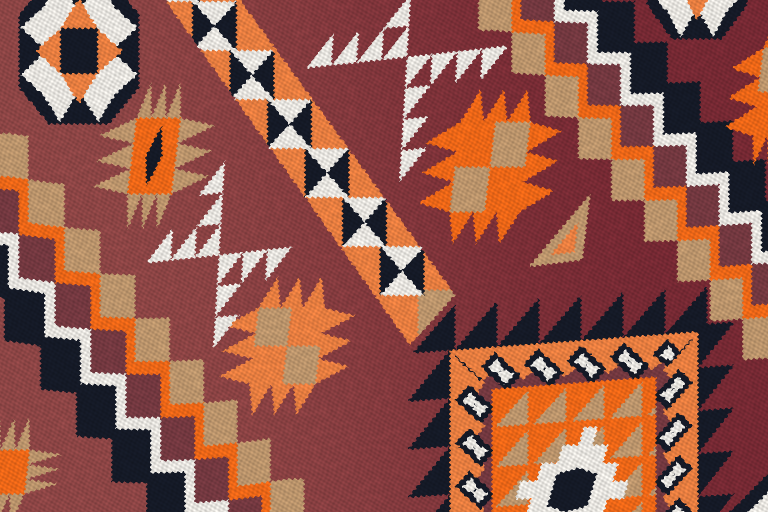
Write a WebGL 1 fragment shader that draws this pattern.

```glsl
precision highp float;
uniform vec2 u_resolution;

const vec2 RUG = vec2(768.0, 512.0);   // rug size in threads
const vec3 MAROON = vec3(0.55, 0.27, 0.27);
const vec3 WINE = vec3(0.46, 0.16, 0.20);
const vec3 PLUM = vec3(0.45, 0.22, 0.25);
const vec3 NAVY = vec3(0.08, 0.10, 0.15);
const vec3 WHITE = vec3(0.90, 0.89, 0.87);
const vec3 TAN = vec3(0.73, 0.58, 0.42);
const vec3 ORANGE = vec3(0.92, 0.40, 0.09);
const vec3 PEACH = vec3(0.90, 0.49, 0.25);
const vec2 PLUM_SHIFT = vec2(-9.0, -13.0);
const vec2 NAVY_SHIFT = vec2(-19.0, -25.0);
const vec2 END_SHIFT = vec2(-23.0, -35.0);
const float FRAY = 0.9;
const float WEAVE = 0.055;
const float WEAR = 0.10;

vec2 hash2(vec2 p) {
  return fract(sin(vec2(dot(p, vec2(127.1, 311.7)), dot(p, vec2(269.5, 183.3)))) * 4375.5);
}

float cellular(vec2 p) {
  float d = 1.0;
  for (int j = -1; j <= 1; j++)
    for (int i = -1; i <= 1; i++) {
      vec2 g = vec2(float(i), float(j));
      d = min(d, length(g + hash2(floor(p) + g) - fract(p)));
    }
  return d;
}

// Staircase border: tan blocks, orange line, plum blocks, white line, navy blocks
float stair(vec2 d, vec2 size) {
  vec2 u = floor(d / size + 0.5);
  return u.y - u.x;
}

void steps(inout vec3 c, vec2 p, vec2 start, vec2 size, vec2 bow, float side) {
  float t = clamp((p.x - start.x) / (8.0 * size.x), 0.0, 1.0);
  vec2 d = side * (p - start - bow * 4.0 * t * (1.0 - t));
  float outer = stair(d, size), inner = stair(d - PLUM_SHIFT, size);
  if (outer < 0.0 || stair(d - END_SHIFT, size) >= 3.0) return;
  c = TAN;
  if (outer >= 1.0) c = ORANGE;
  if (inner >= 1.0) c = PLUM;
  if (inner >= 2.0) c = WHITE;
  if (stair(d - NAVY_SHIFT, size) >= 2.0) c = NAVY;
}

// Checkered core with three teeth on each side
void star(inout vec3 c, vec2 q, vec2 core, float tooth, vec3 edge, vec3 a, vec3 b) {
  q.x -= 0.12 * q.y;
  vec2 d = abs(q) - core;
  float reach = max(d.x, d.y);
  if (reach < 0.0) { c = q.x * q.y < 0.0 ? a : b; return; }
  if (min(d.x, d.y) > 0.0) return;
  float s = d.x > d.y ? q.y * sign(q.x) / core.y : q.x * sign(q.y) / core.x;
  float f = fract(1.5 * s + 1.5);
  if (reach < tooth * min(f / 0.7, (1.0 - f) / 0.3)) c = edge;
}

// Eight-sided medallion with paired white spikes
void octagon(inout vec3 c, vec2 q, vec2 size) {
  vec2 a = abs(q) / size;
  float far = max(a.x, a.y), near = min(a.x, a.y);
  if (far > 1.0 || a.x + a.y > 1.5) return;
  c = NAVY;
  if (far < 0.6 || abs(near - 0.32) < 0.75 * (0.97 - far)) c = WHITE;
  if (near < 0.75 * (0.72 - far)) c = PEACH;
  if (far < 0.31) c = NAVY;
}

// Arms of white triangles, symmetric about the middle
void branch(inout vec3 c, vec2 q, vec2 tooth, float count) {
  q += vec2(-0.06 * q.y, -0.11 * q.x);
  if (q.y < 0.0) q = -q;
  vec2 f = fract(q / tooth);
  bool arm = q.x < 0.0 && q.x > -count * tooth.x && q.y < tooth.y * f.x;
  bool stem = q.x < 0.0 && q.y < count * tooth.y && -q.x < tooth.x * (1.0 - f.y);
  if (arm || stem) c = WHITE;
}

// Diagonal band with a chain of hourglasses
void band(inout vec3 c, vec2 p) {
  float drop = RUG.y - p.y;
  if (p.x < 165.0 + 0.71 * drop || p.x > 240.0 + 0.73 * drop) return;
  if (drop > 345.0 - 1.11 * (p.x - 410.0)) return;
  c = p.x > 418.0 && drop > 290.0 ? TAN : PEACH;
  float k = max(floor((p.y - 241.0) / 49.0 + 0.5), 0.0);
  vec2 a = abs(p - vec2(402.0, 241.0) - k * vec2(-37.5, 49.0)) / vec2(22.0, 24.5);
  if (max(a.x, a.y) < 1.0) c = a.y > a.x ? WHITE : NAVY;
}

// Framed panel with a navy sawtooth outside
void panel(inout vec3 c, vec2 p) {
  float x = p.x - 574.0;
  float depth = 171.0 - p.y + 0.075 * x;
  float inset = min(124.0 - abs(x), depth);
  if (inset < 0.0) {
    bool top = depth < 0.0 && x > -161.0 && x < 133.0 && -depth < 45.0 * fract((x + 119.0) / 42.0);
    bool left = x < 0.0 && depth > 0.0 && -124.0 - x < 42.0 * fract(depth / 48.0);
    bool right = x > 124.0 && depth > -7.0 && x - 124.0 < 36.0 * (1.0 - fract((depth + 7.0) / 43.0));
    if (top || left || right) c = NAVY;
    return;
  }
  // Frame and its ring of striped blocks
  float along = depth < 124.0 - abs(x) ? x : depth;
  float cell = fract(along / 43.0 + 0.2) - 0.5;
  c = inset < 20.0 + 30.0 * abs(cell) ? PEACH : PLUM;
  vec2 r = vec2(cell * 43.0, inset - 25.0);
  r = vec2(r.x + r.y, r.y - r.x) * 0.707;
  if (abs(r.x) < 18.0 && abs(r.y) < 10.0)
    c = abs(r.x) < 12.0 && abs(abs(r.y) - 2.0) < 1.5 + 0.25 * abs(r.x) ? WHITE : NAVY;
  // Inner field of triangles around a stepped diamond
  if (inset < 42.0) return;
  vec2 f = fract(vec2(x + 84.0, depth - 46.0) / vec2(38.0, 40.0));
  c = f.x + f.y > 1.0 && f.y < 0.85 ? TAN : ORANGE;
  vec2 g = vec2(x + 2.0 - 0.3 * (p.y - 22.0), p.y - 22.0);
  float ring = abs(g.x) / 54.0 + abs(floor(g.y / 18.0 + 0.5)) * 0.29;
  if (ring < 1.0) c = WHITE;
  if (abs(g.x) < 20.0 && abs(g.y) < 22.0 - 0.3 * abs(g.x)) c = NAVY;
}

vec3 rug(vec2 p) {
  p += FRAY * vec2(sin(p.y * 1.3), sin(p.x * 1.1 + p.y * 0.4));
  vec3 c = mix(MAROON, WINE, smoothstep(150.0, 740.0, p.x + 0.2 * p.y));
  steps(c, p, vec2(10.0, 357.0), vec2(34.6, -43.2), vec2(4.0, -12.0), 1.0);
  steps(c, p, vec2(495.0, 502.0), vec2(33.0, -41.0), vec2(1.0, -6.0), -1.0);
  octagon(c, p - vec2(79.0, 461.0), vec2(60.0, 73.0));
  octagon(c, p - vec2(697.0, 542.0), vec2(50.0, 69.0));

  star(c, p - vec2(490.0, 345.0), vec2(35.0, 45.0), 32.0, ORANGE, ORANGE, TAN);
  star(c, p - vec2(287.0, 166.0), vec2(33.0, 38.0), 31.0, PEACH, TAN, PEACH);
  star(c, p - vec2(780.0, 420.0), vec2(22.0, 44.0), 29.0, ORANGE, TAN, ORANGE);
  star(c, p - vec2(5.0, 40.0), vec2(22.0, 22.0), 32.0, TAN, ORANGE, ORANGE);
  vec2 q = p - vec2(154.0, 356.0);
  star(c, q, vec2(22.0, 38.0), 35.0, TAN, ORANGE, ORANGE);
  if (abs(q.x - 0.25 * q.y) / 8.0 + abs(q.y) / 30.0 < 1.0) c = NAVY;

  branch(c, p - vec2(407.0, 455.0), vec2(25.0, 31.0), 4.0);
  branch(c, p - vec2(219.0, 257.0), vec2(24.0, 31.0), 3.0);

  // Small lone triangle
  q = p - vec2(566.0, 274.0);
  float edge = max(max(q.x - 19.0 - 0.12 * q.y, -q.y - 24.0 + 0.13 * q.x), (q.y - 1.18 * q.x - 15.0) * 0.65);
  if (edge < 0.0) c = edge < -9.0 ? PEACH : TAN;

  band(c, p);
  panel(c, p);
  float corner = abs(p.x - RUG.x) + p.y;
  if (corner < 38.0) c = corner < 20.0 ? WHITE : NAVY;
  return c;
}

void main() {
  vec2 scale = RUG / u_resolution;
  vec3 c = vec3(0.0);
  for (int j = 0; j < 2; j++)
    for (int i = 0; i < 2; i++)
      c += rug((gl_FragCoord.xy + (vec2(float(i), float(j)) - 0.5) * 0.5) * scale) * 0.25;

  // Woven threads and uneven wear
  vec2 p = gl_FragCoord.xy * scale;
  float threads = sin(p.x * 0.9 + p.y * 1.5) + 0.7 * sin(p.x * 1.4 - p.y * 0.5 + sin(p.y * 0.3));
  float wear = cellular(p / vec2(9.0, 5.0)) - 0.45;
  gl_FragColor = vec4(c * (1.0 + WEAVE * threads + WEAR * wear), 1.0);
}
```
